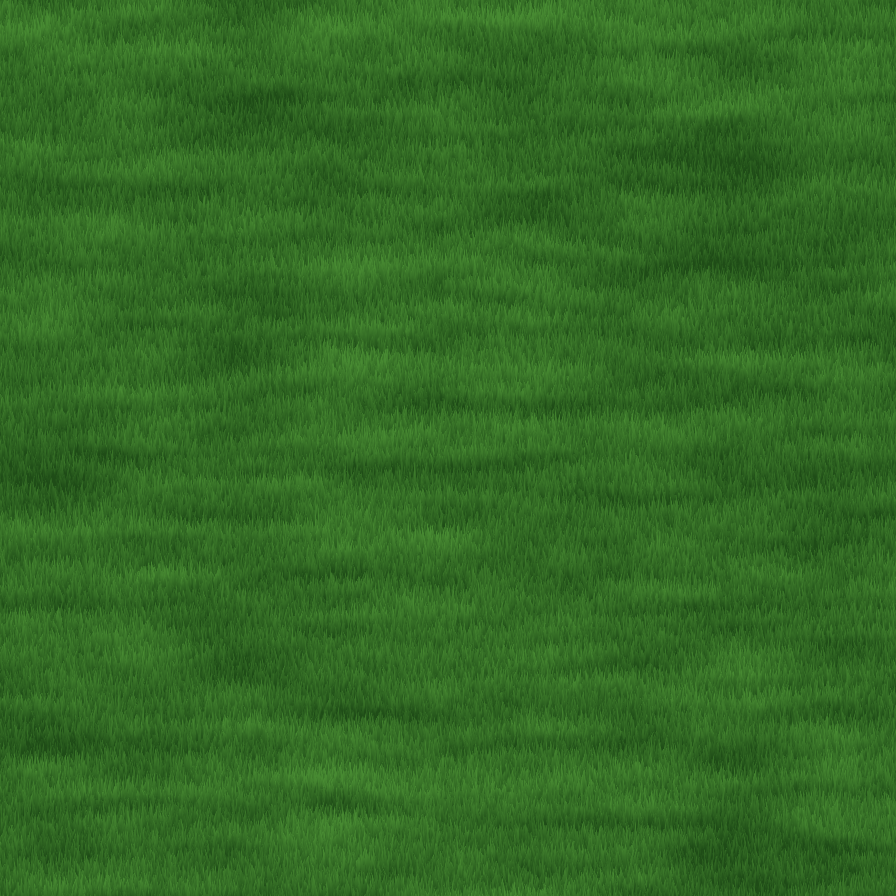
A three.js fragment shader for this texture:

```glsl
// Dense mown grass: overlapping rows of fine upright blades in soft horizontal bands of light and shade.
varying vec2 vUv;

vec2 hash2(vec2 p) {
  p = vec2(dot(p, vec2(127.1, 311.7)), dot(p, vec2(269.5, 183.3)));
  return fract(sin(p) * 43758.5);
}

float gradientDot(vec2 cell, vec2 offset) {
  float angle = 6.2832 * hash2(cell).x;
  return dot(vec2(cos(angle), sin(angle)), offset);
}

float gradientNoise(vec2 p) {
  vec2 i = floor(p);
  vec2 f = fract(p);
  vec2 u = f * f * f * (f * (f * 6.0 - 15.0) + 10.0);
  vec2 e = vec2(1.0, 0.0);
  float low = mix(gradientDot(i, f), gradientDot(i + e.xy, f - e.xy), u.x);
  float high = mix(gradientDot(i + e.yx, f - e.yx), gradientDot(i + e.xx, f - e.xx), u.x);
  return mix(low, high, u.y);
}

// Broad patches, wide bands and short streaks of brightness
float bandTone(vec2 p) {
  return 0.24 * gradientNoise(p * vec2(2.0, 6.0) + 3.7)
       + 0.36 * gradientNoise(p * vec2(4.0, 26.0) + 11.3)
       + 0.42 * gradientNoise(p * vec2(9.0, 58.0) + 27.1);
}

void main() {
  const float rowStep = 0.004;
  const float bladeStep = 0.0031;
  float topRow = floor(vUv.y / rowStep);
  float tone = 0.35 + bandTone(vUv);

  // Paint from the back rows to the front rows
  for (int r = 0; r < 6; r++) {
    float row = topRow - float(r);
    float stagger = hash2(vec2(row, 5.0)).x;
    float column = floor(vUv.x / bladeStep + stagger);

    for (int c = -1; c <= 1; c++) {
      vec2 cell = vec2(column + float(c), row);
      vec2 place = hash2(cell);
      vec2 shape = hash2(cell + 71.3);
      vec2 root = vec2((cell.x - stagger + 0.2 + 0.6 * place.x) * bladeStep,
                       (row + place.y) * rowStep);

      // Tapered blade with a slight curved lean
      float along = (vUv.y - root.y) / mix(0.007, 0.019, shape.x);
      float lean = (shape.y - 0.5) * 0.0056 * along * along;
      float edge = abs(vUv.x - root.x - lean) - 0.0019 * (1.0 - along);
      float cover = (1.0 - smoothstep(-0.0005, 0.0005, edge)) * smoothstep(0.0, 0.1, along);

      // Shaded at the foot, lit at the tip
      float bladeTone = 0.53 + bandTone(root)
                      + 0.42 * (fract(place.x * 7.0 + shape.y) - 0.5)
                      + 0.5 * (min(along, 1.0) - 0.58);
      tone = mix(tone, bladeTone, cover);
    }
  }

  vec3 shadeGreen = vec3(0.12, 0.30, 0.09);
  vec3 sunlitGreen = vec3(0.28, 0.54, 0.195);
  gl_FragColor = vec4(mix(shadeGreen, sunlitGreen, clamp(tone, 0.0, 1.0)), 1.0);
}
```
